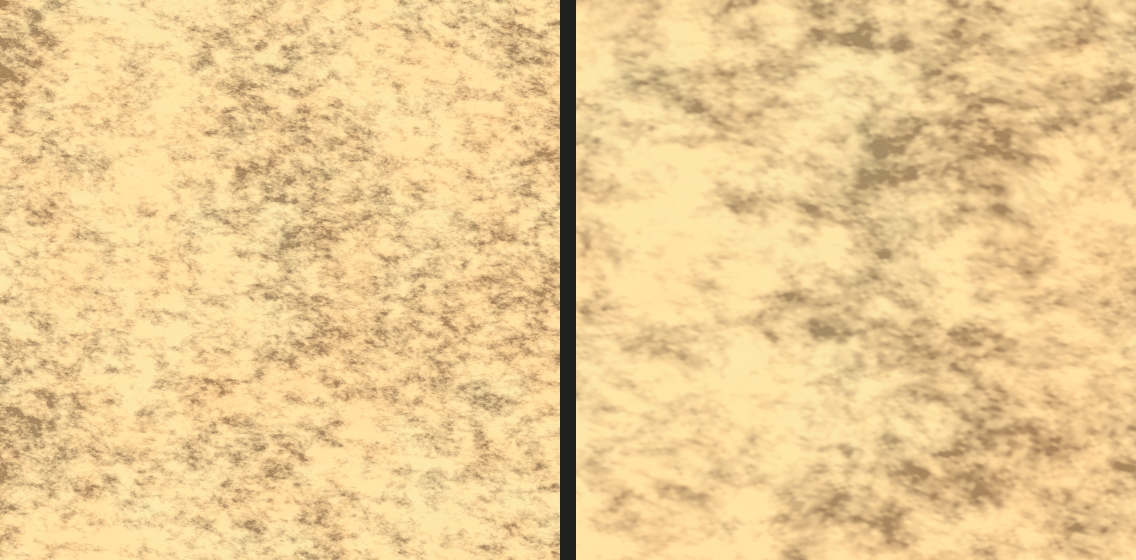
Left, the full canvas; right, a detail of the centre.
Give the GLSL for this texture, as a Shadertoy shader.

```glsl
// Aged golden parchment: soft broad stains under fine, slightly flattened dark flecks.
#define GRAIN_SCALE vec2(35.0, 56.0)
#define BLOTCH_SCALE vec2(5.0, 4.5)
#define GRAIN_WEIGHT 0.92
#define BLOTCH_WEIGHT 0.33
#define COLUMN_WEIGHT 0.40
#define STAIN_LEVEL 0.433
#define STAIN_CONTRAST 0.270
#define TINT_STRENGTH 0.008
#define CREAM vec3(1.00, 0.895, 0.655)
#define GOLD vec3(0.983, 0.845, 0.613)
#define UMBER vec3(0.71, 0.580, 0.410)

const float TAU = 6.2831853;

float hash(vec2 cell) {
    vec3 p = fract(cell.xyx * vec3(0.1031, 0.1030, 0.0973));
    p += dot(p, p.yzx + 33.33);
    return fract((p.x + p.y) * p.z);
}

// Smooth value noise, centred on zero.
float valueNoise(vec2 p) {
    vec2 cell = floor(p), f = fract(p);
    f = f * f * (3.0 - 2.0 * f);
    float low = mix(hash(cell), hash(cell + vec2(1, 0)), f.x);
    float high = mix(hash(cell + vec2(0, 1)), hash(cell + vec2(1, 1)), f.x);
    return mix(low, high, f.y) - 0.5;
}

// Rotated octaves, scaled to roughly unit variance.
float fractalNoise(vec2 p, int octaves, float gain) {
    const mat2 turn = mat2(0.8, 0.6, -0.6, 0.8);
    float sum = 0.0, power = 0.0, amplitude = 1.0;
    for (int i = 0; i < octaves; i++) {
        sum += amplitude * valueNoise(p);
        power += amplitude * amplitude;
        amplitude *= gain;
        p = turn * p * 2.03 + 17.3;
    }
    return sum / (0.214 * sqrt(power));
}

// Wavering vertical bands, dark at both sides and in the middle.
float columns(vec2 uv) {
    float sway = 0.025 * sin(TAU * uv.y * 0.9 + 1.0) + 0.012 * sin(TAU * uv.y * 2.3);
    float fade = 0.85 + 0.35 * sin(TAU * uv.y * 1.1 + 2.0);
    return fade * cos(2.0 * TAU * (uv.x + sway));
}

void mainImage(out vec4 fragColor, in vec2 fragCoord) {
    vec2 uv = fragCoord / iResolution.xy;

    // Flecks, barely bent so their direction drifts without streaking.
    vec2 bend = 0.002 * vec2(fractalNoise(uv * 14.0 + 40.0, 2, 0.5),
                             fractalNoise(uv * 14.0 + 71.0, 2, 0.5));
    vec2 tilted = uv + bend + vec2(0.0, 0.10 * uv.x);
    float grain = fractalNoise(tilted * GRAIN_SCALE + 5.0, 4, 0.80);

    // Broad staining.
    float blotch = fractalNoise(uv * BLOTCH_SCALE + 23.0, 3, 0.65);
    float stain = GRAIN_WEIGHT * grain + BLOTCH_WEIGHT * blotch + COLUMN_WEIGHT * columns(uv);

    // Squared response: clean highlights and a long dark tail.
    float depth = max(STAIN_LEVEL + STAIN_CONTRAST * stain, 0.0);
    depth = min(depth * depth, 1.15);

    // Cream to gold to umber, with patches of warmer and greener tint.
    vec3 color = mix(CREAM, GOLD, min(depth / 0.11, 1.0));
    color = mix(color, UMBER, max(depth - 0.11, 0.0) / 0.89);
    float tint = fractalNoise(uv * vec2(8.0, 10.0) + 90.0, 4, 0.75);
    color += TINT_STRENGTH * tint * vec3(0.6, -0.8, -1.0);

    fragColor = vec4(clamp(color, 0.0, 1.0), 1.0);
}
```
